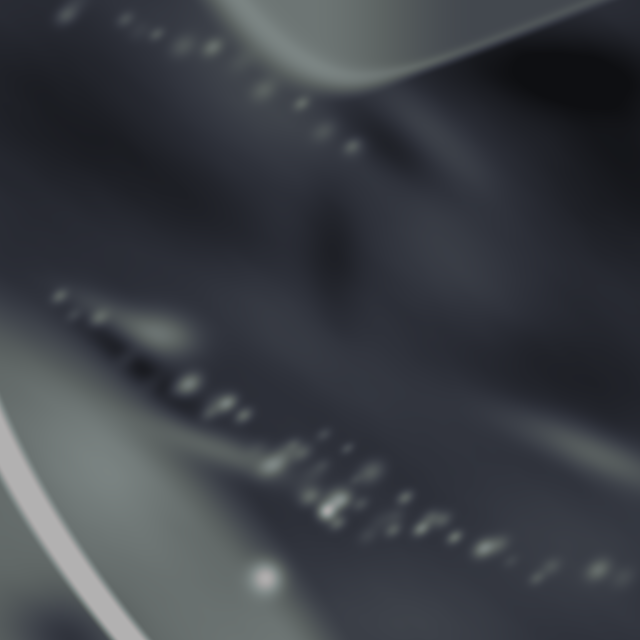
Write a Shadertoy shader that draws this background.

```glsl
// Soft out-of-focus folds of dark slate, with a pale sheet at the top,
// a misty slope and bright strip at lower left, and trails of glints.
// Brightness is summed from curves and Gaussian patches, then tinted.

#define BASE_LIGHT 0.185
#define CLOUD_AMOUNT 0.055
#define SHEET_LIGHT 0.45
#define SLOPE_LIGHT 0.21
#define STRIP_LIGHT 0.70
#define GLINT_GAIN 0.30
#define LOWER_GLINTS 46
#define UPPER_GLINTS 13

float hash(vec2 p) {
    vec3 q = fract(vec3(p.xyx) * 0.1031);
    q += dot(q, q.yzx + 33.33);
    return fract((q.x + q.y) * q.z);
}

float noise(vec2 p) {
    vec2 i = floor(p), f = fract(p);
    f = f * f * (3.0 - 2.0 * f);
    return mix(mix(hash(i), hash(i + vec2(1, 0)), f.x),
               mix(hash(i + vec2(0, 1)), hash(i + vec2(1, 1)), f.x), f.y);
}

float fbm(vec2 p) {
    float sum = 0.0, amp = 0.5;
    for (int i = 0; i < 4; i++) {
        sum += amp * noise(p);
        p = p * 2.03 + 7.1;
        amp *= 0.45;
    }
    return sum;
}

vec2 turn(vec2 p, float a) {
    return vec2(cos(a) * p.x + sin(a) * p.y, cos(a) * p.y - sin(a) * p.x);
}

// Gaussian patch; the angle points along its first radius
float patchAt(vec2 p, vec2 center, vec2 radius, float angle) {
    vec2 q = turn(p - center, angle) / radius;
    return exp(-dot(q, q));
}

// Dim and bright folds of the cloth
float folds(vec2 p) {
    float l = BASE_LIGHT + CLOUD_AMOUNT * (fbm(turn(p, -0.7) * vec2(4.0, 9.0)) - 0.45);
    l += 0.10 * patchAt(p, vec2(0.40, 0.86), vec2(0.19, 0.09), -0.75);
    l += 0.05 * patchAt(p, vec2(0.70, 0.60), vec2(0.16, 0.08), -1.0);
    l += 0.07 * patchAt(p, vec2(0.68, 0.79), vec2(0.14, 0.035), -0.75);
    l += 0.04 * patchAt(p, vec2(0.50, 0.45), vec2(0.25, 0.07), -0.55);
    l += 0.07 * patchAt(p, vec2(0.60, 0.02), vec2(0.30, 0.13), 0.0);
    l += 0.04 * patchAt(p, vec2(0.93, 0.16), vec2(0.15, 0.10), 0.0);
    l += 0.17 * patchAt(p, vec2(0.93, 0.292), vec2(0.14, 0.032), -0.40);
    l -= 0.05 * patchAt(p, vec2(0.06, 0.81), vec2(0.20, 0.13), -0.5);
    l -= 0.06 * patchAt(p, vec2(0.28, 0.69), vec2(0.17, 0.07), -0.6);
    l -= 0.06 * patchAt(p, vec2(0.52, 0.61), vec2(0.11, 0.045), -1.5);
    l -= 0.08 * patchAt(p, vec2(0.61, 0.77), vec2(0.09, 0.035), -0.7);
    l -= 0.06 * patchAt(p, vec2(0.88, 0.42), vec2(0.22, 0.08), -0.3);
    l -= 0.08 * patchAt(p, vec2(0.98, 0.74), vec2(0.20, 0.13), -1.0);
    l -= 0.12 * patchAt(p, vec2(0.87, 0.89), vec2(0.19, 0.065), -0.1);
    return l;
}

// Pale sheet above a curved hem, crisp on the right and hazy on the left
float addSheet(float l, vec2 p) {
    float s = p.x - 0.55, r = max(s, 0.0);
    float hem = 0.868 + (s < 0.0 ? 3.3 * s * s : 0.42 * r * r / (r + 0.1));
    float d = (p.y - hem) / sqrt(1.0 + 43.0 * min(s, 0.0) * min(s, 0.0));
    float blur = mix(0.045, 0.014, smoothstep(0.42, 0.68, p.x));
    float inside = mix(SHEET_LIGHT, 0.28, smoothstep(0.48, 0.75, p.x));
    l = mix(l, inside, smoothstep(-blur, blur * 0.7, d));
    float ridge = exp(-pow((d - 0.005) / (blur * 0.7), 2.0));
    return l + ridge * mix(0.09, 0.05, smoothstep(0.5, 0.9, p.x));
}

// Misty slope, its creases, and the bright strip across the corner
float addSlope(float l, vec2 p) {
    float d = p.y - (0.53 - 0.45 * p.x - 1.1 * p.x * p.x);
    l += SLOPE_LIGHT * (1.0 - smoothstep(-0.12, 0.06, d));
    l += 0.10 * patchAt(p, vec2(0.15, 0.28), vec2(0.16, 0.10), -0.9);
    l -= 0.10 * patchAt(p, vec2(0.22, 0.425), vec2(0.12, 0.026), -0.7);
    l += 0.19 * patchAt(p, vec2(0.35, 0.295), vec2(0.11, 0.026), -0.38);
    l += 0.21 * patchAt(p, vec2(0.255, 0.478), vec2(0.055, 0.035), -0.2);
    l += 0.12 * patchAt(p, vec2(0.17, 0.51), vec2(0.09, 0.025), -0.45);
    l -= 0.20 * patchAt(p, vec2(0.11, 0.0), vec2(0.09, 0.065), -0.6);
    float across = p.x - (0.204 - 0.821 * p.y + 0.527 * p.y * p.y);
    float strip = 1.0 - smoothstep(0.016, 0.038, abs(across));
    return mix(l, STRIP_LIGHT, strip);
}

// Blurred points scattered along two falling trails
float glints(vec2 p) {
    float sum = 0.0;
    for (int i = 0; i < LOWER_GLINTS + UPPER_GLINTS; i++) {
        float n = float(i);
        vec4 h = vec4(hash(vec2(n, 3)), hash(vec2(n, 17)), hash(vec2(n, 41)), hash(vec2(n, 73)));
        bool lower = i < LOWER_GLINTS;
        float t = lower ? (n + h.x) / float(LOWER_GLINTS)
                        : (n - float(LOWER_GLINTS) + h.x) / float(UPPER_GLINTS);
        float s = 2.0 * t - 1.0;
        float x = lower ? 0.52 + 0.46 * s * (0.35 + 0.65 * s * s) : 0.08 + 0.51 * t;
        float y = lower ? 0.61 - 0.88 * x + 0.35 * x * x : 0.99 - 0.25 * pow(t, 1.7);
        y += (h.y - 0.5) * (lower ? 0.04 + 0.12 * exp(-s * s * 5.0) : 0.035);
        float size = mix(0.008, 0.018, h.z);
        sum += (0.15 + 0.85 * h.w * h.w) * (lower ? 1.0 : 0.55)
             * patchAt(p, vec2(x, y), size * vec2(1.25, 0.9), 0.6);
    }
    sum += 1.1 * patchAt(p, vec2(0.417, 0.098), vec2(0.025), 0.0);
    return sum + 1.2 * patchAt(p, vec2(0.51, 0.20), vec2(0.014), 0.0);
}

void mainImage(out vec4 fragColor, in vec2 fragCoord) {
    vec2 p = fragCoord / iResolution.xy;
    float light = addSlope(addSheet(folds(p), p), p) + GLINT_GAIN * glints(p);
    light = clamp(light, 0.06, 0.78);
    vec3 slate = vec3(0.93, 0.99, 1.18), mist = vec3(0.95, 1.02, 1.01);
    vec3 tint = mix(slate, mist, smoothstep(0.16, 0.40, light));
    tint = mix(tint, vec3(1.0, 0.99, 0.99), smoothstep(0.5, 0.68, light));
    fragColor = vec4(light * tint, 1.0);
}
```
